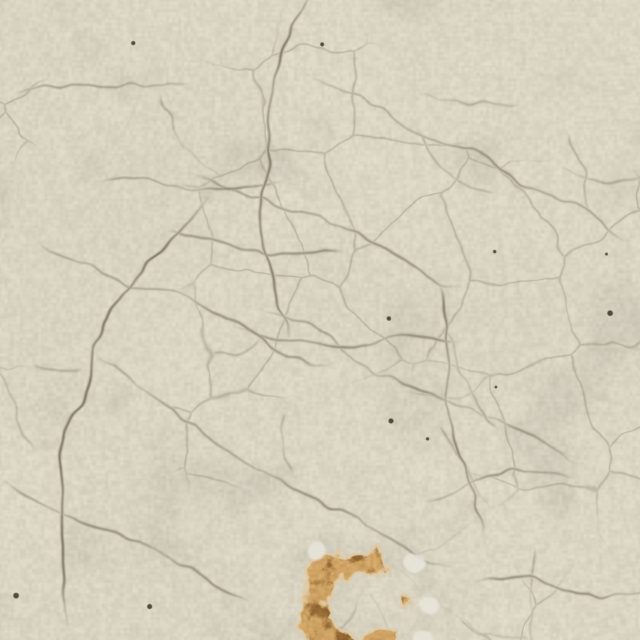
Reproduce this texture procedurally as a Shadertoy shader.

```glsl
const vec3 PLASTER = vec3(0.855, 0.832, 0.762);
const vec3 SMUDGE = vec3(0.765, 0.745, 0.685);
const vec3 CRACK = vec3(0.43, 0.40, 0.33);
const vec3 SPECK = vec3(0.22, 0.20, 0.17);
const vec3 STAIN_EDGE = vec3(0.88, 0.79, 0.64);
const vec3 OCHRE = vec3(0.81, 0.64, 0.39);
const vec3 RUST = vec3(0.57, 0.40, 0.20);
const vec3 CHALK = vec3(0.91, 0.90, 0.86);
const vec2 STAIN_CENTER = vec2(0.56, 0.05);
const float STAIN_RADIUS = 0.07;
const float CRACK_WIDTH = 0.0024;
const float GRAIN = 0.075;
const float NET_SCALE = 6.5;
const float SPECK_GRID = 11.0;

float hash(vec2 p) {
    return fract(sin(dot(p, vec2(127.1, 311.7))) * 43758.55);
}

vec2 hash2(vec2 p) {
    return vec2(hash(p), hash(p + 37.3));
}

float noise(vec2 p) {
    vec2 i = floor(p), f = fract(p);
    f = f * f * (3.0 - 2.0 * f);
    return mix(mix(hash(i), hash(i + vec2(1, 0)), f.x),
               mix(hash(i + vec2(0, 1)), hash(i + 1.0), f.x), f.y);
}

float fbm(vec2 p) {
    float sum = 0.0, gain = 0.5;
    for (int i = 0; i < 4; i++) {
        sum += gain * noise(p);
        p = p * 2.03 + 11.7;
        gain *= 0.5;
    }
    return sum / 0.9375;
}

// Soft line of at least about one pixel
float line(float d, float width) {
    float w = max(width, 0.8 / iResolution.y);
    return exp(-d * d / (w * w)) * width / w;
}

// Wandering, bowed stroke that fades at both ends
float crack(vec2 p, vec2 mid, float angle, float halfLength, float bend, float seed) {
    vec2 dir = vec2(cos(angle), sin(angle));
    vec2 q = vec2(dot(p - mid, dir), dot(p - mid, vec2(-dir.y, dir.x)));
    float t = q.x / halfLength;
    float path = bend * (1.0 - t * t)
               + 0.026 * (noise(vec2(q.x * 11.0, seed)) - 0.5)
               + 0.008 * (noise(vec2(q.x * 45.0, seed + 5.0)) - 0.5);
    float slope = 2.0 * bend * t / halfLength;
    float d = (q.y - path) / sqrt(1.0 + slope * slope);
    float depth = mix(0.35, 1.0, noise(vec2(q.x * 17.0, seed + 9.0)));
    return line(d, CRACK_WIDTH * mix(0.75, 1.1, depth)) * depth
         * (1.0 - smoothstep(0.75, 1.0, abs(t)));
}

// Distance to the nearest border between irregular cells
float cellBorder(vec2 p) {
    vec2 base = floor(p), nearest = vec2(0.0);
    float best = 9.0, border = 9.0;
    for (int k = 0; k < 9; k++) {
        vec2 cell = base + vec2(k % 3 - 1, k / 3 - 1);
        vec2 r = cell + hash2(cell) - p;
        if (dot(r, r) < best) { best = dot(r, r); nearest = r; }
    }
    for (int k = 0; k < 25; k++) {
        vec2 cell = base + vec2(k % 5 - 2, k / 5 - 2);
        vec2 r = cell + hash2(cell) - p, gap = r - nearest;
        if (dot(gap, gap) > 1e-5)
            border = min(border, dot(0.5 * (r + nearest), normalize(gap)));
    }
    return border;
}

float allCracks(vec2 uv) {
    float c = 0.0;
    // Long upright cracks
    for (float i = 0.0; i < 3.0; i++)
        c = max(c, 0.95 * crack(uv, vec2(0.22 + 0.25 * i, 0.36 + 0.38 * mod(i, 2.0)),
                1.23 + 0.27 * i, 0.37 - 0.08 * i, 0.1 - 0.045 * i, i + 3.0));
    // Falling diagonals and near-level cracks
    for (float i = 0.0; i < 6.0; i++) {
        vec2 h = hash2(vec2(i, 4.0));
        vec2 mid = vec2(0.2 + 0.6 * fract(i * 0.62 + 0.9), 0.76 - 0.12 * i);
        c = max(c, 0.65 * crack(uv, mid, -0.54 + 0.17 * h.x, 0.2 + 0.16 * h.y,
                0.04 * (h.x - 0.5), i + 20.0));
        mid = vec2(fract(i * 0.62 + 0.3), fract(i * 0.382 + 0.71));
        c = max(c, 0.7 * crack(uv, mid, 0.3 * (h.y - 0.5), 0.12 + 0.08 * h.x,
                0.05 * (h.y - 0.5), i + 40.0));
    }
    // Short faint branches
    for (float i = 0.0; i < 14.0; i++) {
        vec2 h = hash2(vec2(i, 8.0));
        c = max(c, 0.4 * crack(uv, hash2(vec2(i, 15.0)), 3.14 * h.x, 0.04 + 0.07 * h.y,
                0.03 * (h.x - 0.5), i + 60.0));
    }
    // Broken hairline network
    vec2 warp = 0.06 * vec2(fbm(uv * 9.0), fbm(uv * 9.0 + 50.0));
    float net = line(cellBorder((uv + warp) * NET_SCALE) / NET_SCALE, 0.002);
    return max(c, 0.3 * net * smoothstep(0.4, 0.65, noise(uv * 6.0 + 3.0)));
}

void mainImage(out vec4 fragColor, in vec2 fragCoord) {
    vec2 uv = fragCoord / iResolution.y;
    float aa = 1.0 / iResolution.y;

    // Plaster with broad mottling and fine woven grain
    float grain = 0.6 * noise(uv * vec2(210, 130)) + 0.4 * noise(uv * vec2(110, 240) + 70.0) - 0.5;
    vec3 color = mix(PLASTER, SMUDGE, 0.45 * smoothstep(0.6, 0.82, fbm(uv * 8.0 + 5.0)));
    color += GRAIN * grain + 0.025 * (fbm(uv * 4.0 + 30.0) - 0.5);
    color = mix(color, CRACK, 0.85 * allCracks(uv));

    // Sparse dark specks
    vec2 cell = floor(uv * SPECK_GRID);
    vec2 offset = fract(uv * SPECK_GRID) - 0.2 - 0.6 * hash2(cell + 9.0);
    float radius = 0.002 + 0.0025 * hash(cell + 21.0);
    float speck = 1.0 - smoothstep(radius - aa, radius + aa, length(offset) / SPECK_GRID);
    color = mix(color, SPECK, 0.85 * speck * step(0.92, hash(cell + 2.0)));

    // Ragged ochre ring, open towards the right
    vec2 q = uv - STAIN_CENTER;
    float rough = fbm(uv * 32.0);
    float opening = smoothstep(0.3, 1.0, dot(normalize(q + 1e-5), vec2(0.95, 0.3)));
    float band = abs(length(q) - STAIN_RADIUS) - 0.026 + 0.03 * opening + 0.06 * (rough - 0.5);
    color = mix(color, STAIN_EDGE, 1.0 - smoothstep(0.0, 0.008, band));
    vec3 pigment = mix(OCHRE, RUST, smoothstep(0.48, 0.72, fbm(uv * 45.0 + 9.0)));
    color = mix(color, pigment + 1.5 * GRAIN * grain, 1.0 - smoothstep(-0.006, 0.001, band));

    // Chalky dots around the ring
    for (float i = 0.0; i < 4.0; i++) {
        float a = mix(2.2, -0.45, sqrt(i / 3.0));
        float d = length(q - 0.112 * vec2(cos(a), sin(a))) + 0.012 * (rough - 0.5);
        color = mix(color, CHALK, 0.85 * (1.0 - smoothstep(0.011, 0.018, d)));
    }
    fragColor = vec4(clamp(color, 0.0, 1.0), 1.0);
}
```
